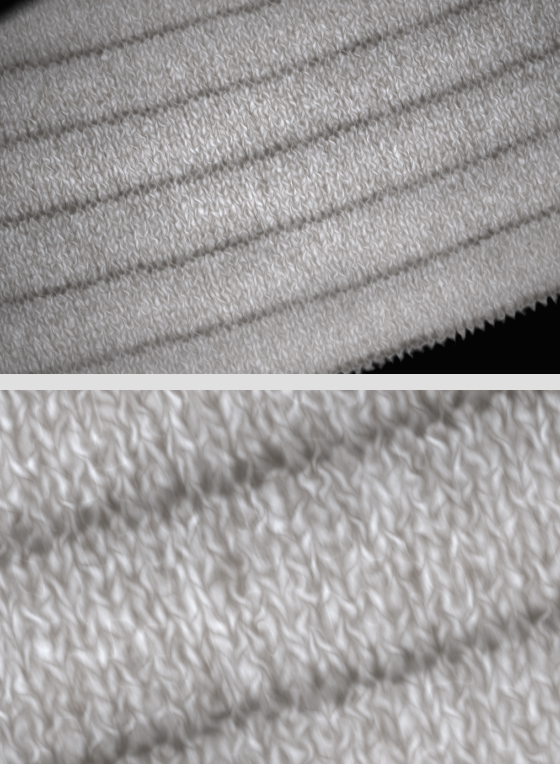
Top: the whole. Bottom: its middle third, enlarged.
Give the GLSL for this texture, as a Shadertoy shader.

```glsl
// Pale wool knit with shallow curved ribs, ending in a ragged hem over black.
// A bent fabric frame (across, along) carries V-shaped stitches and rib grooves;
// noise adds fuzz and uneven yarn, then soft light and focus falloff are applied.

const vec3 YARN = vec3(0.705, 0.705, 0.718);
const vec3 HOLLOW = vec3(0.375, 0.345, 0.318);
const vec3 BACKDROP = vec3(0.015, 0.015, 0.016);

const float RIB_PITCH = 0.213;      // distance between grooves
const float RIB_START = 0.188;      // height of one groove at the left side
const float ROWS_PER_RIB = 9.0;
const float WALE_WIDTH = 0.031;     // width of one stitch column
const float WALE_LEAN = 0.34;
const vec2 COURSE_BEND = vec2(0.21, 0.068); // linear and quadratic rise
const float LEG_SLANT = 2.0;
const float HEM = -0.258;
const float TOOTH = 0.008;
const float GROOVE_DEPTH = 0.30;
const vec2 LIGHT_CENTRE = vec2(0.84, 0.42);
const float TAU = 6.2831853;

float hash(vec2 p) {
    return fract(sin(dot(p, vec2(127.1, 311.7))) * 43758.5453);
}

float noise(vec2 p) {
    vec2 i = floor(p), f = fract(p);
    f = f * f * (3.0 - 2.0 * f);
    return mix(mix(hash(i), hash(i + vec2(1, 0)), f.x),
               mix(hash(i + vec2(0, 1)), hash(i + vec2(1, 1)), f.x), f.y);
}

float fbm(vec2 p) {
    float sum = 0.0, gain = 0.5;
    for (int i = 0; i < 4; i++) {
        sum += gain * noise(p);
        p = mat2(1.6, 1.2, -1.2, 1.6) * p + 7.3;
        gain *= 0.5;
    }
    return sum / 0.9375;
}

// Fabric frame: x runs along the courses, y climbs across the ribs.
vec2 fabricFrame(vec2 p) {
    float y = p.y - COURSE_BEND.x * p.x - COURSE_BEND.y * p.x * p.x;
    y += 0.08 * max(y - 0.55, 0.0);
    return vec2(p.x + WALE_LEAN * p.y, y);
}

// Height of the two steep legs of a stitch: soft yarn with small open holes.
float stitchHeight(vec2 st) {
    float a = fract(st.x) - 0.5;
    float row = st.y - LEG_SLANT * abs(a);
    vec2 id = vec2(floor(st.x) * 2.0 + step(0.0, a), floor(row));
    float jitter = hash(id) - 0.5;
    float across = (fract(row) - 0.5) * 1.75;
    float along = (abs(a) - 0.25) * 4.2;
    float leg = exp(-1.3 * (across * across + along * along));
    vec2 hole = vec2(a * 4.0, (fract(st.y + 0.1) - 0.5) * 2.6);
    float depth = 0.45 * hash(floor(st + vec2(0.0, 0.1)) + 3.0);
    return leg * (1.0 + 0.5 * jitter) - depth * exp(-2.0 * dot(hole, hole));
}

// Shadow in a rib fold: crisp lower lip, wider shade above it.
float grooveShadow(float rib) {
    float d = (fract(rib + 0.5) - 0.5) * RIB_PITCH;
    float width = d > 0.0 ? 0.018 : 0.009;
    return exp(-d * d / (width * width));
}

// Bright loose fibres along the ridges of a noise field.
float hairs(vec2 p) {
    float ridge = 1.0 - abs(2.0 * noise(p) - 1.0);
    return pow(ridge, 6.0);
}

void mainImage(out vec4 fragColor, in vec2 fragCoord) {
    vec2 p = fragCoord / iResolution.y;
    vec2 cloth = fabricFrame(p);

    // Uneven tension and fluffy yarn disturb columns and rows.
    vec2 sway = vec2(fbm(cloth * 9.0), fbm(cloth * 9.0 + 31.0)) - 0.5;
    vec2 fuzz = vec2(noise(p * 70.0), noise(p * 70.0 + 17.0)) - 0.5;
    vec2 bent = cloth + 0.016 * sway + 0.011 * fuzz;
    float rib = (bent.y - RIB_START) / RIB_PITCH;
    vec2 st = vec2(bent.x / WALE_WIDTH, rib * ROWS_PER_RIB);

    // Sharpest along the middle ribs, softer toward the far sides.
    float offFocus = (cloth.y - 0.45) / 0.48;
    float focus = mix(0.45, 1.0, exp(-offFocus * offFocus));

    // Yarn relief with fibre grain drawn out along the columns.
    float grain = fbm(vec2(cloth.x * 115.0, p.y * 58.0)) - 0.5;
    float strands = hairs(vec2(cloth.x * 90.0, p.y * 36.0));
    float relief = mix(0.5, stitchHeight(st), focus);
    float height = 0.42 + 0.56 * relief + focus * (0.75 * grain + 0.16 * strands);
    vec3 color = mix(HOLLOW, YARN, clamp(height, 0.0, 1.3));

    // Grooves are notched by the stitches and fade in places.
    float notch = 0.035 * cos(TAU * st.x) * focus;
    float strength = GROOVE_DEPTH * mix(0.3, 1.5, fbm(cloth * vec2(7.0, 9.0) + 4.0));
    float shade = strength * grooveShadow(rib + notch);
    color *= 1.0 - shade * vec3(0.95, 1.0, 1.06);
    color *= 1.0 + 0.04 * sin(TAU * (rib - 0.2));

    // Broad light, patchy wear and darker corners.
    vec2 away = (p - LIGHT_CENTRE) * vec2(1.0, 1.15);
    float light = 1.13 - 0.38 * dot(away, away);
    light *= 0.91 + 0.18 * fbm(cloth * vec2(4.0, 7.0) + 12.0);
    color *= light;

    // Fluffy toothed hem and the rounded upper left corner.
    float tooth = TOOTH * cos(TAU * st.x) * (0.5 + 0.8 * hash(vec2(floor(st.x), 5.0)));
    float ragged = cloth.y - HEM + tooth + 0.014 * fuzz.y + 0.012 * sway.y;
    float cover = smoothstep(-0.010, 0.014, ragged);
    color *= mix(0.8, 1.0, smoothstep(0.0, 0.045, ragged));
    float corner = p.x / 0.085 + (1.0 - p.y) / 0.055 + 0.3 * sway.x;
    cover *= smoothstep(0.4, 1.7, corner);

    fragColor = vec4(mix(BACKDROP, color, cover), 1.0);
}
```
